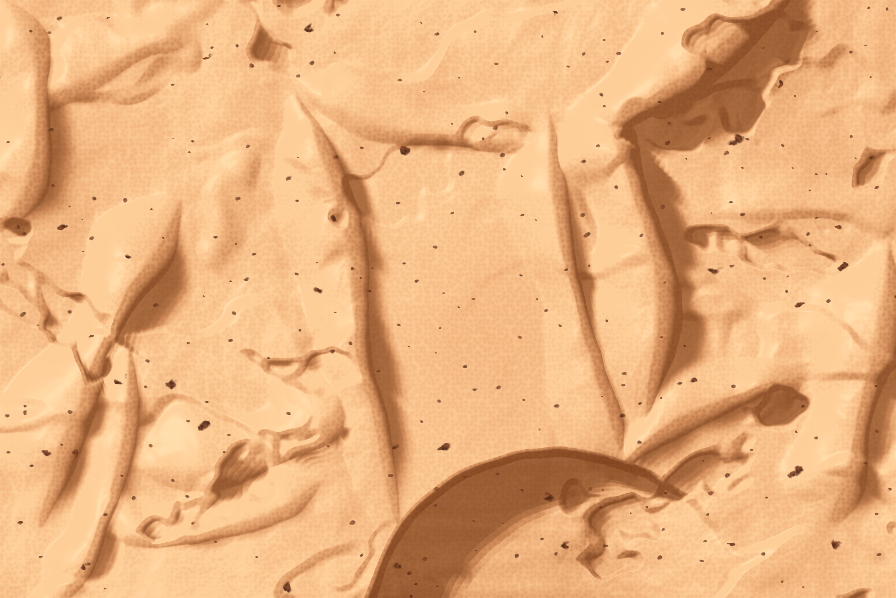
A Shadertoy shader for this texture:

```glsl
// Smeared caramel ice cream: glossy folds, a scooped hollow and chocolate specks.

const vec3 LIGHT = vec3(-0.64, 0.48, 0.60);
const vec3 CHOCOLATE = vec3(0.36, 0.18, 0.10);
const vec3 CREAM[6] = vec3[6](
    vec3(0.47, 0.23, 0.09), vec3(0.64, 0.40, 0.23), vec3(0.78, 0.51, 0.32),
    vec3(0.90, 0.65, 0.44), vec3(0.96, 0.73, 0.52), vec3(0.995, 0.81, 0.60));

vec2 hash2(vec2 p) {
    vec3 q = fract(p.xyx * vec3(0.1031, 0.1030, 0.0973));
    q += dot(q, q.yzx + 33.33);
    return fract((q.xx + q.yz) * q.zy);
}

// Cellular noise: distance to the nearest point, and that cell's two random values
vec3 cells(vec2 p) {
    vec2 base = floor(p);
    vec3 nearest = vec3(9.0);
    for (int y = -1; y <= 1; y++)
    for (int x = -1; x <= 1; x++) {
        vec2 id = base + vec2(x, y);
        float d = length(id + 0.15 + 0.7 * hash2(id + 50.0) - p);
        if (d < nearest.x) nearest = vec3(d, hash2(id + 91.0));
    }
    return nearest;
}

// Layered, rotated sines
float waves(vec2 p) {
    float sum = 0.0, amp = 0.5;
    for (int i = 0; i < 4; i++) {
        sum += amp * sin(p.x + 1.4 * sin(p.y)) * cos(0.8 * p.y + sin(0.7 * p.x));
        p = mat2(1.5, 1.2, -1.2, 1.5) * p + 1.7;
        amp *= 0.5;
    }
    return sum;
}

float det(vec2 a, vec2 b) { return a.x * b.y - a.y * b.x; }

float blend(float a, float b) {
    float k = 0.012, h = max(k - abs(a - b), 0.0) / k;
    return max(a, b) + h * h * k * 0.25;
}

// Height of a fold along a quadratic curve: steep on its shaded side,
// running out softly on the other, swelling and thinning along its length
float fold(vec2 p, vec2 a, vec2 b, vec2 c, float width, float rise) {
    vec2 b0 = a - p, b1 = b - p, b2 = c - p;
    float u = det(b0, b2), v = 2.0 * det(b1, b0), w = 2.0 * det(b2, b1);
    vec2 g = 2.0 * (v * (b2 - b1) + w * (b1 - b0) + u * (b2 - b0));
    g = vec2(g.y, -g.x);
    vec2 foot = b0 + (v * w - u * u) * g / (dot(g, g) + 1e-14);
    float t = (det(foot, b2 - b0) + 2.0 * det(b1 - b0, foot)) / (2.0 * u + v + w);
    t = clamp(t, 0.0, 1.0);
    vec2 toCurve = mix(mix(b0, b1, t), mix(b1, b2, t), t);
    float side = det(mix(b1 - b0, b2 - b1, t), -toCurve);
    float taper = smoothstep(0.0, 0.25, t) * smoothstep(1.0, 0.72, t);
    float swell = 1.0 + 0.28 * sin(11.0 * t + 20.0 * a.x);
    float x = length(toCurve) / (width * swell * (side > 0.0 ? 0.6 : 1.7) * (0.3 + 0.7 * taper));
    float profile = max(0.0, 1.0 - x * x);
    return rise * taper * (side > 0.0 ? profile : profile * sqrt(profile));
}

// 1 inside the scooped hollow at the bottom
float hollow(vec2 p) {
    float d = length(p - vec2(0.94, -0.09)) - 0.34;
    return smoothstep(0.008, -0.008, d) * smoothstep(1.28, 0.98, p.x);
}

float height(vec2 p) {
    vec2 bend = vec2(waves(p * 6.0), waves(p * 6.0 + 9.0));
    float panel = smoothstep(0.56, 0.64, p.x) * smoothstep(1.0, 0.9, p.x) * smoothstep(0.82, 0.74, p.y);
    float rough = 1.0 - 0.88 * panel;
    float ripple = waves(p * 24.0 + 2.0 * bend);
    p += 0.021 * bend + 0.003 * ripple;

    // Lumps, torn layers and pits
    float layer = waves(p * vec2(5.0, 7.0) + 3.0);
    float ground = rough * (0.030 * bend.x + 0.0045 * ripple);
    ground += 0.020 * rough * smoothstep(-0.07, 0.07, layer);
    ground -= 0.045 * rough * smoothstep(0.34, 0.46, waves(p * vec2(9.0, 11.0) + 1.0));

    // Left folds
    float f = fold(p, vec2(0.48, 0.89), vec2(0.59, 0.61), vec2(0.67, 0.02), 0.055, 0.075);
    f = blend(f, fold(p, vec2(0.32, 0.70), vec2(0.11, 0.40), vec2(0.06, 0.08), 0.06, 0.085));
    f = blend(f, fold(p, vec2(0.21, 0.46), vec2(0.22, 0.15), vec2(0.08, -0.04), 0.045, 0.06));
    f = blend(f, fold(p, vec2(-0.03, 1.02), vec2(0.16, 0.82), vec2(-0.03, 0.58), 0.06, 0.07));
    f = blend(f, fold(p, vec2(0.60, 0.42), vec2(0.53, 0.19), vec2(0.17, 0.23), 0.065, 0.06));
    f = blend(f, fold(p, vec2(0.56, 0.23), vec2(0.40, 0.08), vec2(0.12, 0.13), 0.04, 0.045));
    f = blend(f, fold(p, vec2(0.37, 0.94), vec2(0.15, 0.94), vec2(0.05, 0.77), 0.05, 0.035));
    // Middle and right folds
    f = blend(f, fold(p, vec2(0.97, 0.78), vec2(0.64, 0.73), vec2(0.47, 0.91), 0.05, 0.05));
    f = blend(f, fold(p, vec2(0.92, 0.87), vec2(0.91, 0.43), vec2(1.10, 0.16), 0.045, 0.075));
    f = blend(f, fold(p, vec2(0.96, 0.87), vec2(1.15, 0.67), vec2(1.07, 0.18), 0.065, 0.105));
    f = blend(f, fold(p, vec2(1.40, 1.12), vec2(1.15, 0.84), vec2(0.94, 0.77), 0.06, 0.095));
    f = blend(f, fold(p, vec2(1.48, 0.64), vec2(1.46, 0.34), vec2(1.37, 0.08), 0.065, 0.075));
    f = blend(f, fold(p, vec2(1.37, 0.38), vec2(1.15, 0.35), vec2(1.00, 0.19), 0.045, 0.06));
    f = blend(f, fold(p, vec2(1.54, 0.59), vec2(1.40, 0.72), vec2(1.16, 0.64), 0.04, 0.028));
    return ground + f - 0.12 * hollow(p);
}

float sunlight(vec2 p, float h) {
    float gap = 1.0;
    for (int i = 1; i <= 14; i++) {
        float t = 0.011 * float(i);
        gap = min(gap, h + 0.75 * t - height(p + t * normalize(LIGHT.xy)));
    }
    return smoothstep(-0.032, 0.005, gap);
}

vec3 creamTone(float v) {
    float s = clamp(v, 0.0, 0.999) * 5.0;
    int i = int(s);
    return mix(CREAM[i], CREAM[i + 1], fract(s));
}

// Opacity of scattered specks; size is a fraction of the cell
float specks(vec2 p, float scale, float size, float share) {
    vec2 q = p + 0.14 * waves(p * 90.0) / scale;
    vec3 c = cells(q * scale * vec2(0.85, 1.15));
    float r = size * (0.4 + 0.6 * c.z);
    return step(c.y, share) * smoothstep(r, 0.5 * r, c.x);
}

void mainImage(out vec4 fragColor, in vec2 fragCoord) {
    vec2 p = fragCoord / iResolution.y;
    p.x *= 1.5 * iResolution.y / iResolution.x;

    // Surface and light
    float e = 0.002, h = height(p);
    vec2 slope = vec2(height(p + vec2(e, 0.0)), height(p + vec2(0.0, e))) - h;
    vec3 normal = normalize(vec3(-slope / e, 1.0));
    float lit = sunlight(p, h);
    float tone = 0.89 + 0.58 * (max(dot(normal, LIGHT), 0.0) - LIGHT.z) + 0.16 * waves(p * 3.0 + 5.0);

    // Streaks in the hollow, fine pores everywhere
    tone += hollow(p) * (0.16 * waves(p * vec2(6.0, 45.0)) - 0.16);
    tone += 0.20 * (cells(p * 130.0).x - 0.42);
    vec3 color = creamTone(tone * mix(0.24, 1.0, lit));

    // Gloss and chocolate
    float gloss = pow(max(dot(normal, normalize(LIGHT + vec3(0.0, 0.0, 1.0))), 0.0), 60.0);
    color += 0.08 * lit * gloss * vec3(0.4, 0.8, 1.0);
    vec3 flake = CHOCOLATE * (0.6 + 1.2 * cells(p * 110.0).x);
    color = mix(color, flake, 0.9 * specks(p, 13.0, 0.14, 0.12));
    color = mix(color, flake, 0.7 * specks(p + 7.0, 34.0, 0.16, 0.13));
    fragColor = vec4(color, 1.0);
}
```
